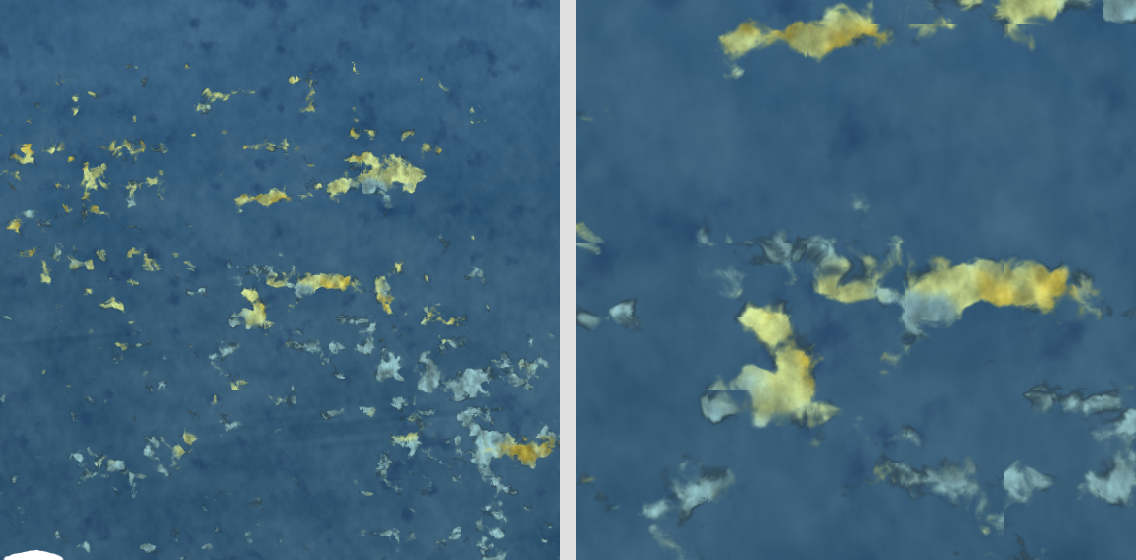
Left, the full canvas; right, a detail of the centre.
Give the GLSL for this texture, as a WebGL 1 fragment shader.

```glsl
precision highp float;
uniform vec2 u_resolution;

float hash(vec2 p) {
  return fract(sin(dot(p, vec2(127.1, 311.7))) * 43758.5453);
}

float noise(vec2 p) {
  vec2 i = floor(p), f = fract(p);
  f = f * f * (3.0 - 2.0 * f);
  return mix(mix(hash(i), hash(i + vec2(1.0, 0.0)), f.x),
             mix(hash(i + vec2(0.0, 1.0)), hash(i + 1.0), f.x), f.y);
}

float fbm(vec2 p) {
  float sum = 0.0, amp = 0.516;
  for (int i = 0; i < 5; i++) {
    sum += amp * noise(p);
    p = mat2(1.6, 1.2, -1.2, 1.6) * p + 7.3;
    amp *= 0.5;
  }
  return sum;
}

// Soft elongated blob, tilted by a slope
float streak(vec2 p, vec2 center, vec2 size, float slope) {
  vec2 d = p - center;
  d.y -= slope * d.x;
  d /= size;
  return exp(-dot(d, d));
}

// How likely paint is to show at a place
float paintDensity(vec2 p) {
  float ridge = p.y - 0.277 - 0.1 * (p.x - 0.76);
  float d = 0.40 * (fbm(p * vec2(7.0, 10.0) + 31.0) - 0.5);
  d += 0.40 * streak(p, vec2(0.62, 0.67), vec2(0.12, 0.020), 0.12);
  d += 0.32 * streak(p, vec2(0.47, 0.645), vec2(0.05, 0.022), 0.0);
  d += 0.20 * streak(p, vec2(0.72, 0.71), vec2(0.08, 0.060), 0.0);
  d += 0.32 * streak(p, vec2(0.45, 0.455), vec2(0.05, 0.032), -0.2);
  d += 0.28 * streak(p, vec2(0.59, 0.49), vec2(0.11, 0.018), 0.05);
  d += 0.21 * streak(p, vec2(0.68, 0.37), vec2(0.09, 0.080), 0.4);
  d += 0.38 * streak(p, vec2(0.86, 0.31), vec2(0.11, 0.042), 0.25) * smoothstep(-0.004, 0.004, ridge);
  d += 0.28 * streak(p, vec2(0.91, 0.21), vec2(0.11, 0.038), 0.1);
  d += 0.20 * streak(p, vec2(0.85, 0.09), vec2(0.16, 0.080), -0.3);
  d += 0.30 * streak(p, vec2(0.22, 0.735), vec2(0.03, 0.025), 0.0);
  d += 0.07 * streak(p, vec2(0.20, 0.60), vec2(0.18, 0.160), 0.0);
  d += 0.20 * streak(p, vec2(0.48, 0.78), vec2(0.12, 0.045), 0.0);
  d -= 0.25 * smoothstep(0.84, 0.96, p.y);
  d -= 0.18 * smoothstep(0.78, 0.92, p.x) * smoothstep(0.38, 0.46, p.y);
  d -= 0.10 * streak(p, vec2(0.20, 0.30), vec2(0.20, 0.10), 0.0);
  return d;
}

// Dabs slipped sideways in blocks, giving straight cut edges
float dabs(vec2 p) {
  vec2 cell = floor(p * vec2(17.0, 23.0));
  vec2 slip = 0.006 * (vec2(hash(cell), hash(cell + 9.0)) - 0.5);
  vec2 warp = 0.008 * (vec2(noise(p * 75.0), noise(p * 75.0 + 50.0)) - 0.5);
  vec2 q = p + slip + warp;
  return fbm(q * vec2(38.0, 42.0)) + 0.10 * (noise(q * vec2(150.0, 125.0)) - 0.5);
}

vec3 ground(vec2 p) {
  vec3 color = vec3(0.214, 0.366, 0.482);
  color += vec3(0.10, 0.10, 0.09) * (fbm(p * vec2(6.0, 8.0) + 3.0) - 0.5);
  color += vec3(0.08, 0.07, 0.05) * (fbm(p * vec2(22.0, 30.0) + 12.0) - 0.5);
  color += 0.055 * (fbm(p * vec2(90.0, 60.0) + 80.0) - 0.5);
  color += vec3(0.005, 0.015, 0.040) * (smoothstep(0.3, 1.0, p.y) - 0.5);

  // Navy smudges, thickest at upper right
  float smudge = fbm(p * vec2(26.0, 24.0) + 60.0)
               + 0.10 * streak(p, vec2(0.68, 0.78), vec2(0.18, 0.10), 0.0);
  color = mix(color, vec3(0.12, 0.24, 0.39), 0.65 * smoothstep(0.62, 0.88, smudge));

  // Faint slanted brush ridges
  float lines = noise(vec2(p.x * 5.0, (p.y - 0.1 * p.x) * 110.0));
  float band = streak(p, vec2(0.65, 0.24), vec2(0.40, 0.05), 0.1)
             + streak(p, vec2(0.12, 0.40), vec2(0.18, 0.03), 0.05);
  return color + 0.05 * band * (lines - 0.5);
}

vec3 paint(vec2 p, float body) {
  float glow = streak(p, vec2(0.92, 0.21), vec2(0.12, 0.04), 0.1);
  float cool = smoothstep(0.40, 0.60, fbm(p * vec2(15.0, 17.0) + 90.0)
             + 0.75 * (0.50 - p.y) + 0.15 * (p.x - 0.5) - 0.35 * glow);
  float gold = smoothstep(0.50, 0.75, fbm(p * 22.0 + 140.0) + 0.20 * glow
             + 0.10 * streak(p, vec2(0.1, 0.6), vec2(0.25, 0.3), 0.0));
  vec3 warm = mix(vec3(0.70, 0.76, 0.50), vec3(0.70, 0.64, 0.25), gold);
  vec3 color = mix(warm, vec3(0.50, 0.66, 0.68), cool);
  color *= 0.55 + 0.90 * fbm(p * vec2(95.0, 75.0) + 20.0);
  return mix(mix(color, vec3(0.31, 0.43, 0.43), 0.60), color, body);
}

void main() {
  vec2 p = gl_FragCoord.xy / u_resolution;
  vec3 color = ground(p);

  // Ragged dabs with soft edges and a few dark rims
  float level = dabs(p) + paintDensity(p) - 0.735;
  float rim = smoothstep(-0.10, 0.0, level) * smoothstep(0.52, 0.70, fbm(p * 60.0 + 200.0));
  color = mix(color, vec3(0.16, 0.22, 0.25), 0.60 * rim);
  float cover = smoothstep(-0.04, 0.09, level);
  color = mix(color, paint(p, smoothstep(0.0, 0.13, level)), 0.95 * cover);

  // Bare white chip on the lower border
  float chip = length((p - vec2(0.062, 0.0)) / vec2(0.048, 0.016)) + 0.5 * (fbm(p * 45.0) - 0.5);
  color = mix(color, vec3(1.0), 1.0 - smoothstep(0.92, 1.08, chip));

  gl_FragColor = vec4(color, 1.0);
}
```
